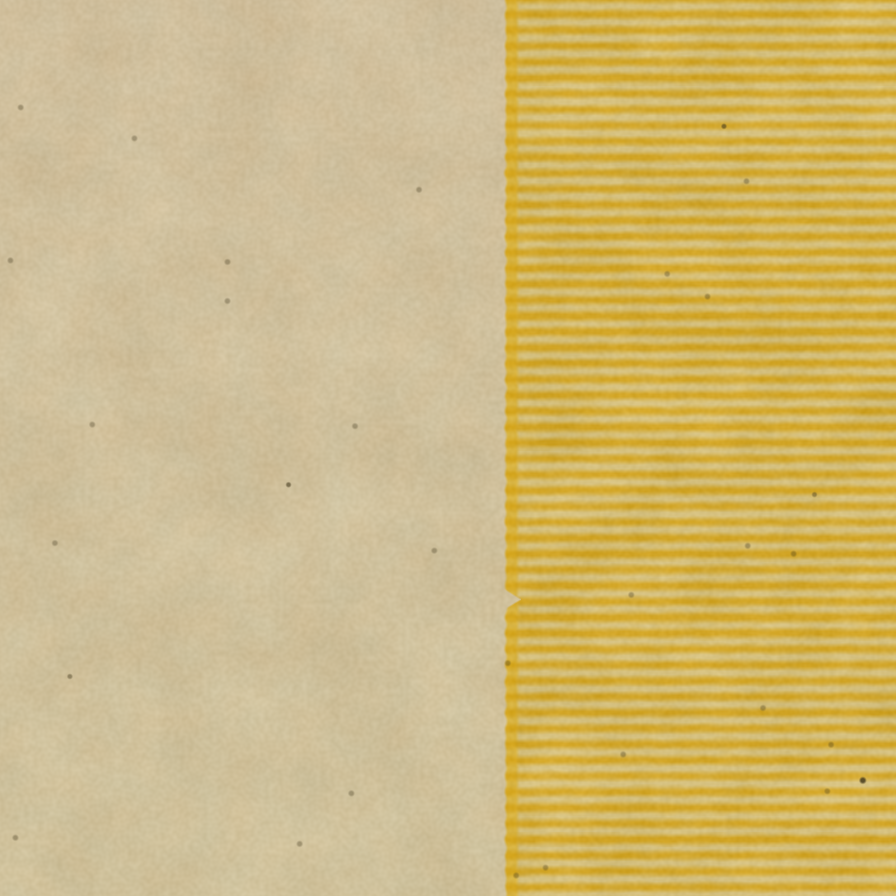
Give the GLSL for this texture, as a WebGL 1 fragment shader.

```glsl
precision highp float;
uniform vec2 u_resolution;

const float TAU = 6.28318;
const float EDGE_X = 0.565;
const float BORDER_WIDTH = 0.013;
const float LINE_PERIOD = 0.01771;
const float LINE_ORIGIN = 0.7891;

float hash(vec2 p) {
  vec3 q = fract(vec3(p.xyx) * 0.1031);
  q += dot(q, q.yzx + 33.33);
  return fract((q.x + q.y) * q.z);
}

vec2 gradient(vec2 cell) {
  float angle = TAU * hash(cell);
  return vec2(cos(angle), sin(angle));
}

float gradientNoise(vec2 p) {
  vec2 i = floor(p);
  vec2 f = fract(p);
  vec2 u = f * f * f * (f * (f * 6.0 - 15.0) + 10.0);
  vec2 e = vec2(1.0, 0.0);
  float bottom = mix(dot(gradient(i), f), dot(gradient(i + e), f - e), u.x);
  float top = mix(dot(gradient(i + e.yx), f - e.yx),
                  dot(gradient(i + e.xx), f - e.xx), u.x);
  return mix(bottom, top, u.y);
}

float fbm(vec2 p) {
  float sum = 0.0;
  float amplitude = 0.5;
  for (int i = 0; i < 4; i++) {
    sum += amplitude * gradientNoise(p);
    p = p * 2.07 + 17.3;
    amplitude *= 0.6;
  }
  return sum;
}

float speck(vec2 p, vec2 center, float radius) {
  return 1.0 - smoothstep(radius * 0.3, radius, length(p - center));
}

// Sparse dark fibres, one candidate per cell
float scatteredSpecks(vec2 p, float cells) {
  vec2 cell = floor(p * cells);
  vec2 center = 0.25 + 0.5 * vec2(hash(cell + 7.1), hash(cell + 19.7));
  float present = step(0.94, hash(cell + 41.0));
  return present * speck(fract(p * cells), center, 0.1);
}

vec3 paperColor(vec2 p) {
  vec3 color = mix(vec3(0.81, 0.755, 0.605), vec3(0.815, 0.75, 0.615), p.y);
  float stain = fbm(p * 9.0);
  float warmth = gradientNoise(p * 28.0 + 50.0);
  color += stain * vec3(0.055, 0.065, 0.075);
  return color + warmth * vec3(0.012, -0.006, -0.018);
}

// 1 at the centre of each printed line, 0 between lines
float lineWave(float y) {
  return 0.5 + 0.5 * cos(TAU * (y - LINE_ORIGIN) / LINE_PERIOD);
}

vec3 stripeColor(vec2 p, float wave) {
  float row = floor((p.y - LINE_ORIGIN) / LINE_PERIOD + 0.5);
  float rowInk = hash(vec2(row + 200.0, 3.0)) - 0.5;
  float unevenInk = gradientNoise(vec2(p.x * 45.0, p.y * 150.0));
  float ink = clamp(wave + 0.16 * rowInk + 0.22 * unevenInk, 0.0, 1.0);
  vec3 color = mix(vec3(0.835, 0.755, 0.5), vec3(0.82, 0.645, 0.145), ink);
  return color + fbm(p * 12.0 + 80.0) * vec3(0.06, 0.06, 0.07);
}

// Paper-coloured wedge cut into the border
float notch(vec2 p, vec2 tip, vec2 size) {
  float halfHeight = size.y * clamp((tip.x - p.x) / size.x, 0.0, 1.0);
  float inside = halfHeight - abs(p.y - tip.y);
  return smoothstep(-0.0015, 0.002, inside) * step(p.x, tip.x);
}

void main() {
  vec2 p = gl_FragCoord.xy / u_resolution;
  float waver = 0.0004 * gradientNoise(vec2(p.x * 25.0, 4.0));
  float wave = lineWave(p.y + waver);
  vec3 paper = paperColor(p);

  // Printed field with its solid, slightly scalloped left border
  float roughness = 0.0015 * gradientNoise(vec2(3.0, p.y * 70.0));
  float edge = EDGE_X + roughness - 0.0015 * wave;
  vec3 field = stripeColor(p, wave);
  float border = 1.0 - smoothstep(-0.003, 0.003, p.x - edge - BORDER_WIDTH);
  vec3 borderInk = mix(vec3(0.85, 0.70, 0.23), vec3(0.835, 0.65, 0.11), wave);
  field = mix(field, borderInk, 0.88 * border);
  float printed = smoothstep(-0.002, 0.0025, p.x - edge);
  printed *= 1.0 - notch(p, vec2(0.582, 0.331), vec2(0.018, 0.011));
  vec3 color = mix(paper, field, printed);

  // Fine grain over both surfaces
  float grain = gradientNoise(p * 190.0) + 0.6 * gradientNoise(p * 95.0 + 31.0);
  color += grain * vec3(0.026, 0.028, 0.034);

  // Specks
  float dirt = 0.35 * scatteredSpecks(p, 22.0);
  dirt = max(dirt, 0.85 * speck(p, vec2(0.963, 0.129), 0.005));
  dirt = max(dirt, 0.6 * speck(p, vec2(0.808, 0.859), 0.004));
  dirt = max(dirt, 0.6 * speck(p, vec2(0.322, 0.459), 0.004));
  dirt = max(dirt, 0.45 * speck(p, vec2(0.078, 0.245), 0.004));
  dirt = max(dirt, 0.45 * speck(p, vec2(0.909, 0.448), 0.004));
  color = mix(color, vec3(0.27, 0.23, 0.12), dirt);

  gl_FragColor = vec4(clamp(color, 0.0, 1.0), 1.0);
}
```
